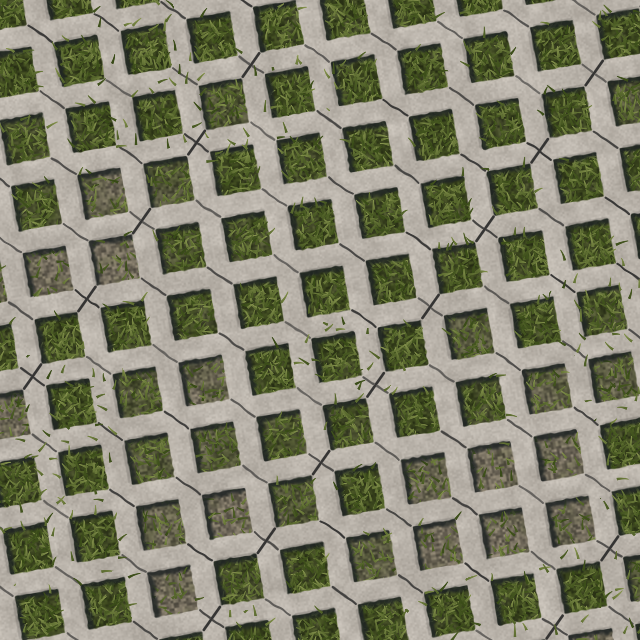
Write a three.js fragment shader that draws this texture.

```glsl
varying vec2 vUv;

const float PITCH = 0.1052;
const float TILT = 0.174;
const vec2 HOLE_CENTER = vec2(0.526, 0.4414);
const vec2 HOLE_HALF = vec2(0.325, 0.335);
const float SLAB_SPAN = 6.0;

const vec3 CONCRETE = vec3(0.725, 0.70, 0.665);
const vec3 JOINT = vec3(0.15, 0.15, 0.15);
const vec3 SHADOW = vec3(0.12, 0.14, 0.14);
const vec3 SOIL = vec3(0.46, 0.43, 0.37);
const vec3 TURF = vec3(0.22, 0.26, 0.11);
const vec3 BLADE_DARK = vec3(0.22, 0.29, 0.09);
const vec3 BLADE_LIGHT = vec3(0.56, 0.61, 0.33);

float hash(vec2 p) {
  return fract(sin(dot(p, vec2(127.1, 311.7))) * 43758.5453);
}

float noise(vec2 p) {
  vec2 i = floor(p), f = fract(p);
  f = f * f * (3.0 - 2.0 * f);
  return mix(mix(hash(i), hash(i + vec2(1.0, 0.0)), f.x),
             mix(hash(i + vec2(0.0, 1.0)), hash(i + 1.0), f.x), f.y);
}

float boxDistance(vec2 p, vec2 halfSize) {
  vec2 d = abs(p) - halfSize;
  return length(max(d, 0.0)) + min(max(d.x, d.y), 0.0);
}

float chamferBox(vec2 p, vec2 halfSize, float cut) {
  return max(boxDistance(p, halfSize), (abs(p.x) + abs(p.y) - cut) * 0.7071);
}

float segmentDistance(vec2 p, vec2 a, vec2 b) {
  vec2 ab = b - a;
  return length(p - a - ab * clamp(dot(p - a, ab) / dot(ab, ab), 0.0, 1.0));
}

// Share of bare soil in one hole
float bareness(vec2 cell) {
  return smoothstep(0.52, 0.85, 0.55 * noise(cell * 0.4 + 3.0) + 0.45 * hash(cell + 8.0));
}

// One layer of curved, tapered blades rooted within reach of a hole
vec3 drawBlades(vec3 base, vec2 q, float scale, float seed, float reach, float amount) {
  for (int y = -1; y <= 1; y++) {
    for (int x = -1; x <= 1; x++) {
      vec2 id = floor(q * scale) + vec2(float(x), float(y));
      vec2 key = id + seed * 17.3;
      vec2 root = (id + vec2(hash(key), hash(key + 31.7))) / scale;
      vec2 cell = floor(root + 0.5);
      float angle = mix(-0.1, 2.7, hash(key + 57.1));
      float size = mix(0.55, 0.98, hash(key + 71.9)) / scale;
      vec2 dir = vec2(cos(angle), sin(angle));
      vec2 d = q - root;
      float along = dot(d, dir) / size;
      float bend = (hash(key + 13.3) - 0.5) * 0.1 * along * along;
      float across = abs(dot(d, vec2(-dir.y, dir.x)) - bend);
      float width = 0.021 * (1.0 - 0.7 * clamp(along, 0.0, 1.0));
      float cover = 1.0 - smoothstep(width - 0.008, width + 0.008, across);
      cover *= smoothstep(0.0, 0.08, along) * (1.0 - smoothstep(0.9, 1.0, along));
      cover *= step(boxDistance(root - cell, HOLE_HALF), reach);
      cover *= step(hash(key + 93.7), amount * (1.0 - 0.8 * bareness(cell)));
      float tone = hash(key + 41.3) * (0.55 + 0.45 * along);
      base = mix(base, mix(BLADE_DARK, BLADE_LIGHT, tone), cover);
    }
  }
  return base;
}

// Cast concrete with sloped rims around the openings
vec3 concreteColor(vec2 q, vec2 p) {
  float grain = 0.08 * (noise(q * 5.0) - 0.5) + 0.07 * (noise(q * 32.0) - 0.5);
  float rim = chamferBox(p - vec2(0.025, -0.02), vec2(0.395, 0.385), 0.67);
  float facing = smoothstep(-0.15, 0.15, p.x - p.y);
  float slope = 1.0 - smoothstep(-0.015, 0.015, rim);
  return (CONCRETE + grain) * mix(1.0, mix(0.86, 1.025, facing), slope);
}

// Diagonal joint at each crossing, with a second one along slab borders
float jointMask(vec2 q) {
  vec2 cell = floor(q);
  vec2 p = fract(q) - 0.5 + 0.02 * (noise(q * 9.0) - 0.5);
  float d = segmentDistance(p, vec2(-0.15, 0.15), vec2(0.15, -0.15));
  float line = (1.0 - smoothstep(0.006, 0.026, d)) * mix(0.6, 1.0, hash(cell + 5.0));
  float border = 1.0 - step(0.5, abs(mod(cell.x - cell.y, SLAB_SPAN) - 1.0));
  float seam = segmentDistance(p, vec2(-0.15), vec2(0.15));
  return max(line, border * (1.0 - smoothstep(0.01, 0.03, seam)));
}

void main() {
  float c = cos(TILT), s = sin(TILT);
  vec2 v = (vUv - HOLE_CENTER) / PITCH;
  vec2 q = vec2(c * v.x + s * v.y, c * v.y - s * v.x);
  vec2 cell = floor(q + 0.5);
  vec2 p = q - cell;
  float bare = bareness(cell);

  // Soil and grass in the holes
  float patches = clamp(bare + 0.5 * (noise(q * 6.0) - 0.5), 0.0, 1.0);
  vec3 fill = mix(TURF, SOIL, patches) * mix(0.65, 1.3, noise(q * 26.0));
  for (int i = 0; i < 8; i++) fill = drawBlades(fill, q, 5.0, float(i), 1.0, 0.9);

  // Shade cast by the left and top walls
  vec2 wall = vec2(p.x + HOLE_HALF.x, HOLE_HALF.y - p.y) + 0.05 * (noise(q * 16.0) - 0.5);
  float shade = 1.0 - smoothstep(0.03, 0.11, min(wall.x, wall.y));
  fill = mix(fill, SHADOW, 0.85 * shade);

  // Concrete grid and joints
  float edge = boxDistance(p, HOLE_HALF - 0.02) - 0.02 + 0.025 * (noise(q * 14.0) - 0.5);
  vec3 color = mix(concreteColor(q, p), JOINT, 0.9 * jointMask(q));
  color = mix(fill, color, smoothstep(-0.014, 0.014, edge));

  // Stray blades over the rims
  float overgrowth = smoothstep(0.5, 0.85, noise(q * 0.5 + 11.0));
  color = drawBlades(color, q, 5.0, 21.0, 0.0, 0.5);
  color = drawBlades(color, q, 4.5, 22.0, 0.02 + 0.2 * overgrowth, 0.15 + 0.4 * overgrowth);
  gl_FragColor = vec4(color, 1.0);
}
```
